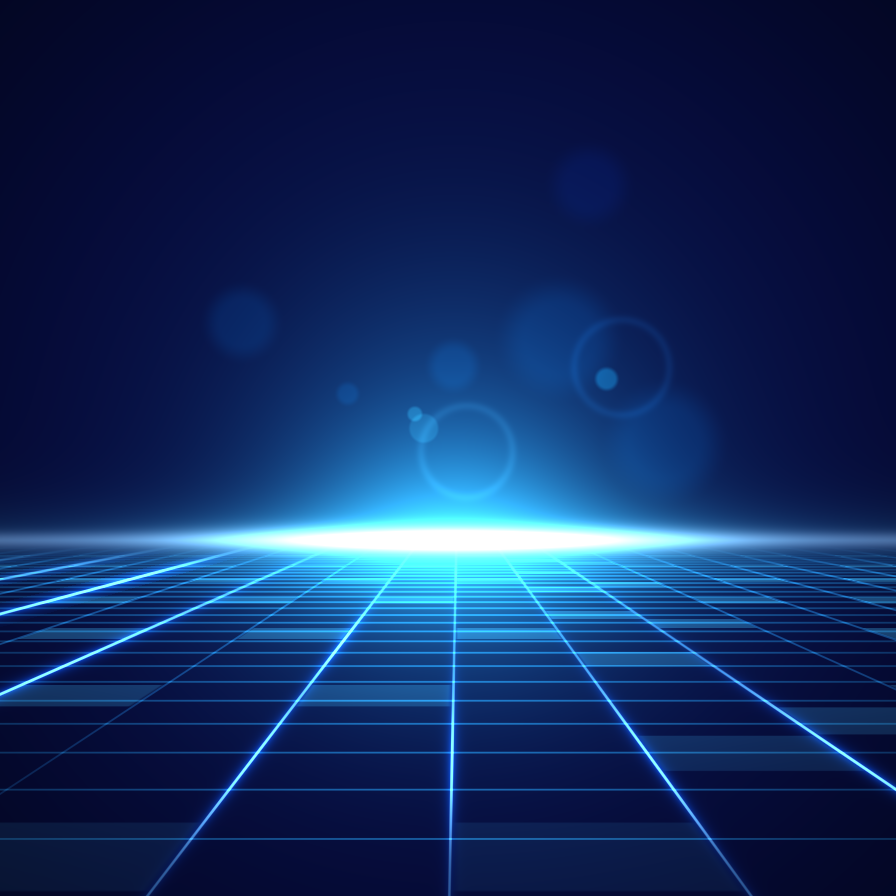
Give the GLSL for this background, as a WebGL 1 fragment shader.

```glsl
precision highp float;
uniform vec2 u_resolution;

const float HORIZON = 0.397;

float disc(vec2 p, vec2 center, float radius, float blur) {
  return 1.0 - smoothstep(radius - blur, radius + blur, length(p - center));
}

float ring(vec2 p, vec2 center, float radius) {
  float d = (length(p - center) - radius) / 0.005;
  return exp(-d * d);
}

float stroke(float d, float width) {
  float aa = 0.7 / u_resolution.y;
  return 1.0 - smoothstep(max(width - aa, 0.0), width + aa, abs(d));
}

// Elliptical falloff with the given half sizes
float glow(vec2 p, vec2 size) {
  vec2 q = p / size;
  return exp(-dot(q, q));
}

vec3 atmosphere(vec2 p) {
  vec2 q = p;
  q.y *= p.y < 0.0 ? 1.5 : 1.0;
  vec3 color = vec3(0.02, 0.038, 0.22);
  color += vec3(0.01, 0.03, 0.06) * glow(q, vec2(0.4, 0.5));
  color += vec3(0.07, 0.29, 0.36) * glow(q, vec2(0.23, 0.27));
  color += vec3(0.09, 0.33, 0.34) * glow(q, vec2(0.15, 0.11));
  return color * (1.0 - 0.45 * smoothstep(0.35, 0.85, length(p - vec2(0.0, 0.1))));
}

vec3 horizonLight(vec2 p) {
  float center = exp(-p.x * p.x * 13.0);
  vec3 color = vec3(0.12, 0.36, 0.38) * exp(-abs(p.y) * 38.0) * (0.45 + 1.5 * center);
  color += vec3(0.2, 0.2, 0.22) * glow(vec2(0.0, p.y), vec2(1.0, 0.009));
  color += vec3(1.1, 1.2, 1.2) * glow(p, vec2(0.22, 0.014));
  return color;
}

vec3 lensLights(vec2 p) {
  vec3 color = vec3(0.0);
  for (int n = 0; n < 5; n++) {
    float i = float(n);
    vec2 center = vec2(0.27 + 0.118 * i, 0.64 - 0.0096 * i * i - 0.07 * sin(1.5 * i));
    float radius = 0.036 - 0.025 * sin(1.35 * i);
    color += vec3(0.0, 0.055, 0.09) * disc(p, center, radius, 0.35 * radius);
  }
  color += vec3(0.0, 0.02, 0.07) * disc(p, vec2(0.658, 0.794), 0.038, 0.015);
  // Two thin rings with their small companions
  color += vec3(0.03, 0.07, 0.08) * ring(p, vec2(0.521, 0.496), 0.051);
  color += vec3(0.01, 0.05, 0.08) * ring(p, vec2(0.694, 0.59), 0.053);
  color += vec3(0.04, 0.16, 0.16) * disc(p, vec2(0.463, 0.538), 0.008, 0.002);
  color += vec3(0.03, 0.1, 0.1) * disc(p, vec2(0.473, 0.522), 0.016, 0.002);
  color += vec3(0.02, 0.2, 0.24) * disc(p, vec2(0.677, 0.577), 0.012, 0.003);
  return color;
}

// Sparse translucent panels, each column with its own rhythm
float panels(vec2 grid) {
  vec2 cell = vec2(grid.x, grid.y / 1.13 + 0.38);
  vec2 id = floor(cell);
  vec2 f = fract(cell);
  vec2 edge = smoothstep(0.0, 0.04, f) * (1.0 - smoothstep(0.96, 1.0, f));
  float period = 8.0;
  float phase = 5.0 - 4.0 * id.x;
  if (id.x == 1.0) { period = 4.0; phase = 3.0; }
  if (id.x == 2.0) { period = 6.0; phase = 2.0; }
  float lit = 1.0 - step(0.5, mod(id.y - phase + 0.25, period));
  return lit * edge.x * edge.y;
}

vec3 gridFloor(vec2 uv) {
  float depth = max(0.4505 - uv.y, 0.04);
  float spacing = 0.748 * depth;
  vec2 grid = vec2((uv.x - 0.5105 + 0.02 * depth) / spacing, 1.0 / (depth * 0.4287));
  float id = floor(grid.x + 0.5);
  float across = (grid.x - id) * spacing / sqrt(1.0 + 0.56 * id * id);
  float along = (fract(grid.y + 0.47) - 0.5) * depth * depth * 0.4287;
  float middle = exp(-5.0 * pow(uv.x - 0.507, 2.0));
  float far = exp(-pow(max(depth - 0.1, 0.0) / 0.18, 2.0));

  // Fine mesh and panels
  vec3 color = vec3(0.07, 0.32, 0.4) * stroke(along, 0.001) * (0.3 + 0.7 * middle);
  color += vec3(0.06, 0.25, 0.34) * stroke(across, 0.001) * (0.3 + 0.7 * far);
  color += vec3(0.09, 0.25, 0.27) * panels(grid) * (0.2 + 0.7 * far);

  // Bright beams along chosen lines
  float chosen = id < 0.0 ? mod(id, 2.0) : step(id, 2.5);
  float peak = 0.15 + 0.05 * max(-id - 1.0, 0.0);
  float pulse = 0.22 + 0.78 * exp(-pow((uv.y - peak) / 0.075, 2.0));
  if (id == -1.0) pulse += 0.8 * exp(-pow((uv.y - 0.28) / 0.04, 2.0));
  vec3 beam = vec3(0.02, 0.28, 0.75) * exp(-abs(across) / 0.0045);
  beam += vec3(0.5, 0.65, 0.5) * stroke(across, 0.0016);
  color += beam * chosen * pulse;
  return color * (1.0 - smoothstep(0.355, 0.392, uv.y));
}

void main() {
  vec2 uv = gl_FragCoord.xy / u_resolution;
  vec2 p = uv - vec2(0.507, HORIZON);
  vec3 color = atmosphere(p) + horizonLight(p) + lensLights(uv) + gridFloor(uv);
  gl_FragColor = vec4(clamp(color, 0.0, 1.0), 1.0);
}
```
